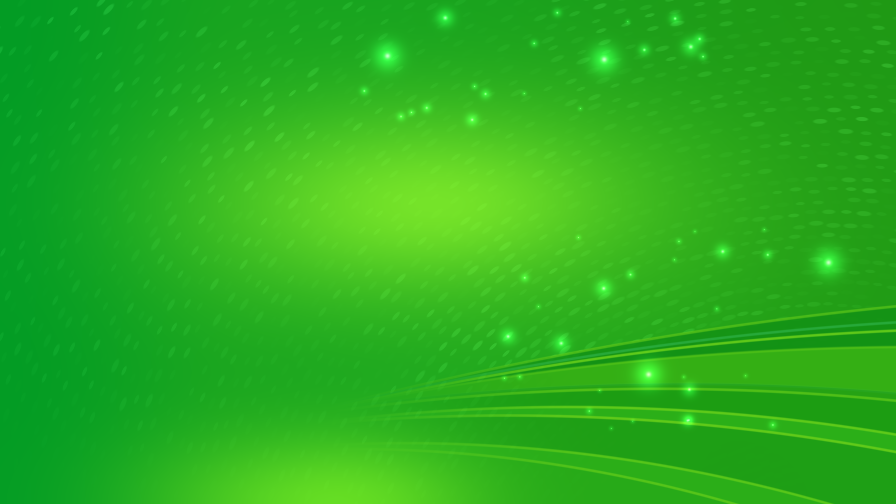
Give the GLSL for this background, as a WebGL 2 fragment shader.

```glsl
#version 300 es
precision highp float;

uniform vec2 u_resolution;
out vec4 fragColor;

float hash(vec2 p) {
    vec3 q = fract(p.xyx * vec3(0.1031, 0.1030, 0.0973));
    q += dot(q, q.yzx + 33.33);
    return fract((q.x + q.y) * q.z);
}

float softGlow(vec2 p, vec2 center, vec2 radius) {
    vec2 d = (p - center) / radius;
    return exp(-dot(d, d));
}

// Staggered elongated cells bent around a distant center
float dashes(vec2 p) {
    vec2 d = p - vec2(1.65, -0.4);
    float r = length(d);
    vec2 grid = vec2(atan(d.y, d.x) * 28.0, r / 0.023);
    grid.x += hash(vec2(floor(grid.y), 7.0));
    vec2 cell = floor(grid);
    vec2 local = (fract(grid) - 0.5) * vec2(r / 28.0, 0.023);
    local.y += (hash(cell + 3.0) - 0.5) * 0.008;
    float size = mix(0.6, 1.0, hash(cell + 19.0));
    float shape = length(local / (vec2(0.016, 0.0055) * size));
    return (1.0 - smoothstep(0.65, 1.15, shape)) * hash(cell);
}

// Height above a parabola: start height, slope and sag
float above(vec2 p, float start, float slope, float sag) {
    float t = p.x - 0.7;
    return p.y - (start + slope * t - sag * t * t);
}

// Fill below a curve, then a thin bright rim along it
vec3 ribbon(vec3 color, float h, vec3 fill, float opacity, vec3 rim, float shine) {
    float aa = 0.7 / u_resolution.y;
    color = mix(color, fill, opacity * (1.0 - smoothstep(-aa, aa, h)));
    float line = 1.0 - smoothstep(0.0008, 0.0015 + 2.0 * aa, abs(h + 0.001));
    return mix(color, rim, line * shine);
}

vec3 sparkle(vec2 p, vec2 center, float size) {
    float d = length(p - center) / size;
    return vec3(0.08, 0.34, 0.16) * exp(-d * d * 0.9)
         + vec3(0.55, 0.55, 0.5) * exp(-d * d * 22.0);
}

void main() {
    vec2 p = gl_FragCoord.xy / u_resolution.y;
    p.x *= 1.7778 * u_resolution.y / u_resolution.x;

    // Backdrop and its two broad glows
    vec3 color = mix(vec3(0.01, 0.61, 0.14), vec3(0.09, 0.64, 0.12), smoothstep(0.0, 0.5, p.x));
    color = mix(color, vec3(0.12, 0.60, 0.08), smoothstep(0.7, 1.75, p.x));
    float center = softGlow(p, vec2(0.86, 0.595), vec2(0.46, 0.195));
    float floorGlow = softGlow(p, vec2(0.69, 0.0), vec2(0.36, 0.14));
    color = mix(color, vec3(0.46, 0.89, 0.16), center);
    color = mix(color, vec3(0.19, 0.71, 0.11), 0.4 * softGlow(p, vec2(1.15, 0.48), vec2(0.5, 0.3)) * (1.0 - center));
    color = mix(color, vec3(0.40, 0.87, 0.14), floorGlow);

    // Faint dash texture in drifting patches
    float patches = 0.6 + 0.25 * sin(p.x * 5.0 + p.y * 7.0) + 0.15 * sin(p.x * 11.0 - p.y * 6.0);
    float reach = (1.0 - 0.75 * center) * smoothstep(0.05, 0.5, p.y + 0.2 * p.x);
    color += vec3(0.07, 0.10, 0.08) * dashes(p) * patches * reach;

    // Fanned ribbons, from the top one down
    float fade = smoothstep(0.62, 1.2, p.x);
    vec3 lime = vec3(0.42, 0.82, 0.10);
    vec3 shade = vec3(0.07, 0.57, 0.08);
    vec3 bright = vec3(0.22, 0.70, 0.08);
    vec3 mint = vec3(0.20, 0.72, 0.32);
    vec3 waves = color;
    waves = ribbon(waves, above(p, 0.205, 0.25, 0.07), shade, 0.85, lime, 0.6);
    waves = ribbon(waves, above(p, 0.203, 0.232, 0.079), shade, 0.4, mint, 0.6);
    waves = ribbon(waves, above(p, 0.200, 0.225, 0.084), shade, 0.6, lime, 0.85);
    waves = ribbon(waves, above(p, 0.200, 0.20, 0.0887), bright, 0.9, lime, 0.4);
    waves = ribbon(waves, above(p, 0.195, 0.135, 0.103), shade, 0.45, mint, 0.15);
    waves = ribbon(waves, above(p, 0.190, 0.13, 0.107), vec3(0.10, 0.61, 0.07), 0.8, lime, 0.65);
    waves = ribbon(waves, above(p, 0.170, 0.11, 0.129), vec3(0.18, 0.70, 0.10), 0.85, lime, 0.8);
    waves = ribbon(waves, above(p, 0.165, 0.075, 0.122), vec3(0.11, 0.61, 0.08), 0.85, lime, 0.85);
    waves = ribbon(waves, above(p, 0.120, 0.035, 0.17), vec3(0.19, 0.71, 0.10), 0.7, lime, 0.7);
    waves = ribbon(waves, above(p, 0.110, 0.0, 0.19), vec3(0.14, 0.65, 0.09), 0.5, lime, 0.7);
    color = mix(color, waves, fade * (1.0 - 0.6 * floorGlow));

    // Large sparkles on a skewed two by two lattice
    for (int i = 0; i < 4; i++) {
        float row = float(i / 2);
        vec2 origin = mix(vec2(0.769, 0.889), vec2(1.287, 0.257), row);
        vec2 stride = mix(vec2(0.43, -0.007), vec2(0.357, 0.222), row);
        color += sparkle(p, origin + float(i % 2) * stride, 0.025);
    }

    // Small sparkles scattered in an upper and a lower cluster
    for (int i = 0; i < 44; i++) {
        float n = float(i);
        vec2 h = vec2(hash(vec2(n, 1.7)), hash(vec2(n, 8.3)));
        vec2 spot = i < 18 ? vec2(0.72, 0.74) + h * vec2(0.68, 0.24)
                           : vec2(0.95, 0.15) + h * vec2(0.62, 0.40);
        float scale = hash(vec2(n, 23.1));
        color += sparkle(p, spot, 0.004 + 0.012 * scale * scale) * (0.4 + 0.5 * scale);
    }

    fragColor = vec4(clamp(color, 0.0, 1.0), 1.0);
}
```
